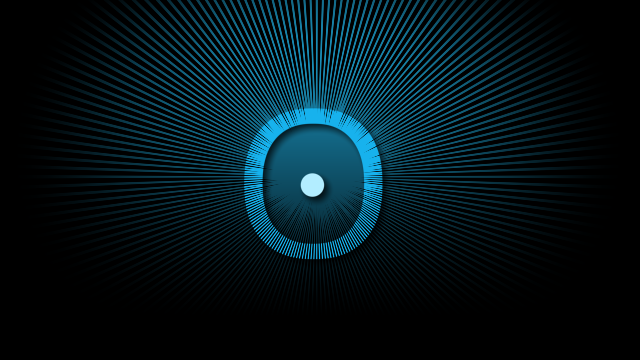
This background is drawn by a Shadertoy shader. Its source:

```glsl
// A glowing blue ring on black, cut by a burst of fine rays, with a pale dot
// at its heart. Dark wedges of uneven length split one soft light field into
// rays; the ring is the band between two superellipses and casts a shadow.

#define RAY_COUNT 180.0
#define RAY_GAP 0.65
#define RAY_HUB vec2(-0.009, 0.009)
#define RING_CENTER vec2(-0.0185, -0.0104)
#define RING_OUTER vec2(0.192, 0.2095)
#define RING_INNER vec2(0.141, 0.1667)
#define DOT_CENTER vec2(-0.021, -0.014)
#define DOT_RADIUS 0.0325
#define SHADOW_OFFSET vec2(0.011, -0.012)
#define RAY_COLOR vec3(0.13, 0.72, 0.93)
#define RING_COLOR vec3(0.09, 0.70, 0.93)
#define DOT_COLOR vec3(0.70, 0.93, 1.00)

const float TAU = 6.2831853;

float hash(float n) {
    return fract(sin(n * 127.1) * 43758.5453);
}

// Approximate signed distance to a superellipse, measured along the radius.
float superellipse(vec2 p, vec2 radii) {
    vec2 q = pow(abs(p / radii) + 1e-5, vec2(2.35));
    float k = pow(q.x + q.y, 1.0 / 2.35);
    return (k - 1.0) * length(p) / k;
}

// Coverage of a shape, with an edge of the given half width.
float fill(float dist, float blur) {
    return 1.0 - smoothstep(-blur, blur, dist);
}

float ringDistance(vec2 p) {
    vec2 q = p - RING_CENTER;
    return max(superellipse(q, RING_OUTER), -superellipse(q, RING_INNER));
}

// 1 on a ray, 0 in the dark wedge between two rays.
float rays(vec2 p, float pixel) {
    vec2 q = p - RAY_HUB;
    float r = max(length(q), 0.001);
    float turn = atan(q.x, q.y) / TAU * RAY_COUNT;
    float cell = floor(turn);
    float across = abs(fract(turn) - 0.5);

    // Wedges begin nearer to the hub at the bottom than at the top.
    float start = mix(0.09, 0.17, smoothstep(-1.0, 0.8, q.y / r));
    start += 0.06 * (hash(cell + 200.0) - 0.5);
    float gap = RAY_GAP * (1.0 - exp(-max(r - start, 0.0) / 0.06));

    float soft = 0.5 * pixel * RAY_COUNT / (TAU * r);
    float wedge = fill(across - 0.5 * gap, soft);
    return 1.0 - wedge * clamp(gap / soft, 0.0, 1.0);
}

void mainImage(out vec4 fragColor, in vec2 fragCoord) {
    vec2 p = (fragCoord - 0.5 * iResolution.xy) / iResolution.y;
    float pixel = 1.0 / iResolution.y;
    float ray = rays(p, pixel);

    // Light field: brighter upward, fading inside a wide ellipse.
    float height = clamp(0.4316 + 1.137 * p.y, 0.0, 1.0);
    float reach = length((p - vec2(-0.005, 0.06)) / vec2(0.86, 0.72));
    float light = 0.98 * height * (1.0 - smoothstep(0.3, 1.0, reach));
    vec3 color = RAY_COLOR * light * ray;

    // Soft shadows of the ring and the dot.
    vec2 shifted = p - SHADOW_OFFSET;
    color *= 1.0 - 0.75 * fill(ringDistance(shifted), 0.018);
    color *= 1.0 - 0.75 * fill(length(shifted - DOT_CENTER) - DOT_RADIUS, 0.018);

    // Ring, cut by the same wedges.
    float ring = fill(ringDistance(p), 0.75 * pixel);
    color = mix(color, RING_COLOR * mix(0.04, 1.0, ray), ring);

    // Central dot.
    float spot = fill(length(p - DOT_CENTER) - DOT_RADIUS, 0.75 * pixel);
    color = mix(color, DOT_COLOR, spot);

    fragColor = vec4(color, 1.0);
}
```
